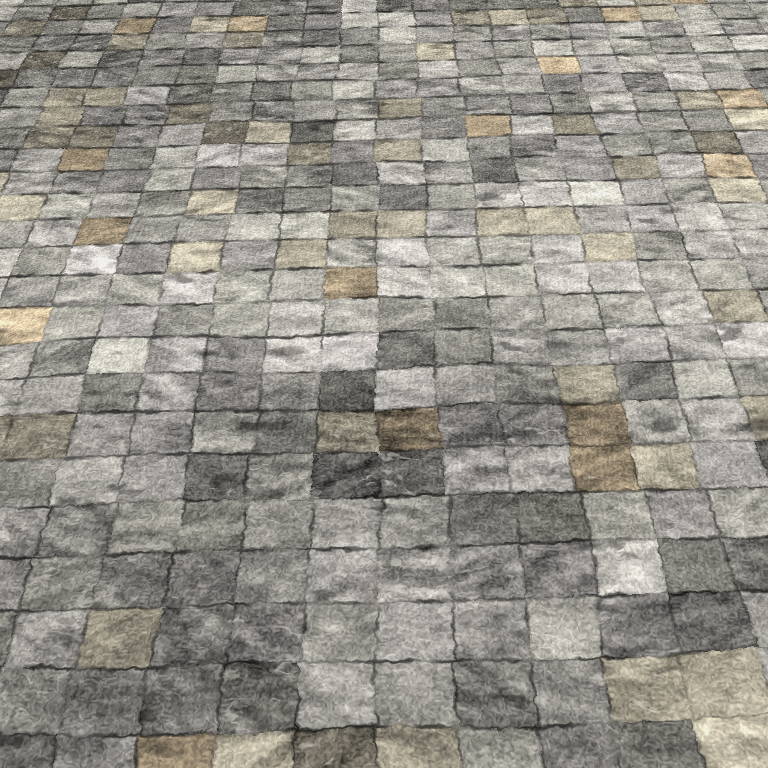
Give the GLSL for this texture, as a WebGL 2 fragment shader.

```glsl
#version 300 es
precision highp float;
// Worn patchwork floor of gray and tan woolly squares, receding in perspective.
uniform vec2 u_resolution;
out vec4 outColor;

const float HORIZON = 1.789;      // height of the vanishing line
const float CENTER_X = 0.492;     // the one upright column seam
const float COLUMN_SCALE = 0.0597;
const float ROW_SCALE = 33.0;

float hash(vec2 p) {
  return fract(sin(dot(p, vec2(127.1, 311.7))) * 43758.5);
}

float noise(vec2 p) {
  vec2 i = floor(p), f = fract(p);
  f = f * f * (3.0 - 2.0 * f);
  return mix(mix(hash(i), hash(i + vec2(1, 0)), f.x),
             mix(hash(i + vec2(0, 1)), hash(i + vec2(1, 1)), f.x), f.y);
}

float fbm(vec2 p) {
  float sum = 0.0, weight = 0.5;
  for (int i = 0; i < 4; i++) {
    sum += weight * noise(p);
    p = mat2(1.6, 1.2, -1.2, 1.6) * p + 7.3;
    weight *= 0.5;
  }
  return sum / 0.9375;
}

vec2 rotate(vec2 p, float angle) {
  float c = cos(angle), s = sin(angle);
  return vec2(c * p.x - s * p.y, s * p.x + c * p.y);
}

float blob(vec2 p, vec2 center, vec2 radius) {
  vec2 q = (p - center) / radius;
  return exp(-dot(q, q));
}

// Canvas position to patch coordinates: one unit per column and row.
vec2 floorPlane(vec2 p, float depth) {
  return vec2((p.x - CENTER_X) / (COLUMN_SCALE * depth), ROW_SCALE / depth);
}

// Hand-laid seams: slow drift, frayed edges and a small shift per row.
vec2 warp(vec2 uv) {
  vec2 drift = vec2(noise(uv * 0.6), noise(uv * 0.6 + 31.0)) - 0.5;
  vec2 fray = vec2(fbm(uv * 9.0), fbm(uv * 9.0 + 53.0)) - 0.5;
  uv += drift * 0.16 + fray * 0.10;
  uv.x += (hash(vec2(floor(uv.y), 4.0)) - 0.5) * 0.10;
  return uv;
}

// Broad light and dark areas over the whole floor.
float shading(vec2 p) {
  return 0.10 * blob(p, vec2(0.72, 0.62), vec2(0.45, 0.14))
       + 0.08 * blob(p, vec2(0.15, 0.62), vec2(0.25, 0.12))
       + 0.07 * blob(p, vec2(0.90, 0.85), vec2(0.25, 0.15))
       - 0.14 * blob(p, vec2(0.62, 0.42), vec2(0.30, 0.11))
       - 0.13 * blob(p, vec2(0.15, 0.12), vec2(0.28, 0.20))
       - 0.08 * blob(p, vec2(0.10, 0.90), vec2(0.25, 0.13))
       - 0.05 * blob(p, vec2(0.60, 0.05), vec2(0.35, 0.15));
}

// Gray, faintly violet or muted tan tint of one patch.
vec3 patchTint(vec2 id) {
  float kind = hash(id + 17.0);
  vec3 tint = mix(vec3(1.0, 0.99, 0.93), vec3(1.01, 0.985, 0.965), hash(id + 5.0));
  tint = mix(tint, vec3(1.03, 0.99, 0.88), step(0.80, kind));
  return mix(tint, vec3(1.07, 0.97, 0.81), step(0.965, kind));
}

// Brushed marbling, coarse pile and fine fibres inside one patch.
float wool(vec2 uv, vec2 id) {
  vec2 grain = rotate(uv, (hash(id + 9.0) - 0.5) * 1.2);
  float marble = fbm(grain * vec2(2.2, 5.0) + hash(id) * 40.0) - 0.5;
  float pile = fbm(uv * vec2(17.0, 14.0) + id * 3.0) - 0.5;
  float fibre = noise(uv * vec2(36.0, 28.0)) - 0.5;
  return marble * mix(0.25, 0.60, hash(id + 2.0)) + pile * 0.26 + fibre * 0.20;
}

// Pale broken creases, only on some patches.
float veins(vec2 uv, vec2 id) {
  vec2 q = rotate(uv, hash(id + 6.0) - 0.5) * vec2(1.3, 3.0) + hash(id) * 23.0;
  float ridge = abs(fbm(q) - 0.5);
  float broken = smoothstep(0.45, 0.75, noise(uv * 7.0 + 12.0));
  return smoothstep(0.05, 0.0, ridge) * broken * step(0.55, hash(id + 14.0));
}

// Dark seam from the distance to the nearest patch edge, in canvas units.
float seam(vec2 uv, float depth, float pixel) {
  vec2 size = vec2(COLUMN_SCALE * depth, depth * depth / ROW_SCALE);
  vec2 edge = (0.5 - abs(fract(uv) - 0.5)) * size;
  float width = 0.0015 * depth * (0.3 + 1.4 * noise(uv * 5.0 + 8.0));
  vec2 line = 1.0 - smoothstep(width * 0.2, width + pixel, edge);
  float worn = smoothstep(0.15, 0.85, noise(uv * 3.1 + 3.0));
  return max(line.x * 0.75, line.y) * mix(0.2, 1.0, worn);
}

void main() {
  vec2 p = gl_FragCoord.xy / u_resolution;
  float pixel = 1.0 / min(u_resolution.x, u_resolution.y);
  float depth = HORIZON - p.y + 0.026 * (p.x - CENTER_X);
  vec2 uv = warp(floorPlane(p, depth));
  vec2 id = floor(uv);

  // Patch tone, broad shading and woolly texture.
  float spread = hash(id) + hash(id + 21.0) - 1.0;
  float tone = 0.615 + spread * 0.20 + shading(p) + wool(uv, id);
  vec3 color = max(tone, 0.14) * patchTint(id);

  // Pale creases, seams and scattered dark scuffs.
  color = mix(color, vec3(0.87, 0.85, 0.82), veins(uv, id) * 0.5);
  color *= 1.0 - 0.6 * seam(uv, depth, pixel);
  color *= 1.0 - 0.35 * smoothstep(0.68, 0.85, fbm(uv * vec2(1.3, 2.6) + 60.0));
  outColor = vec4(clamp(color, 0.0, 0.95), 1.0);
}
```
